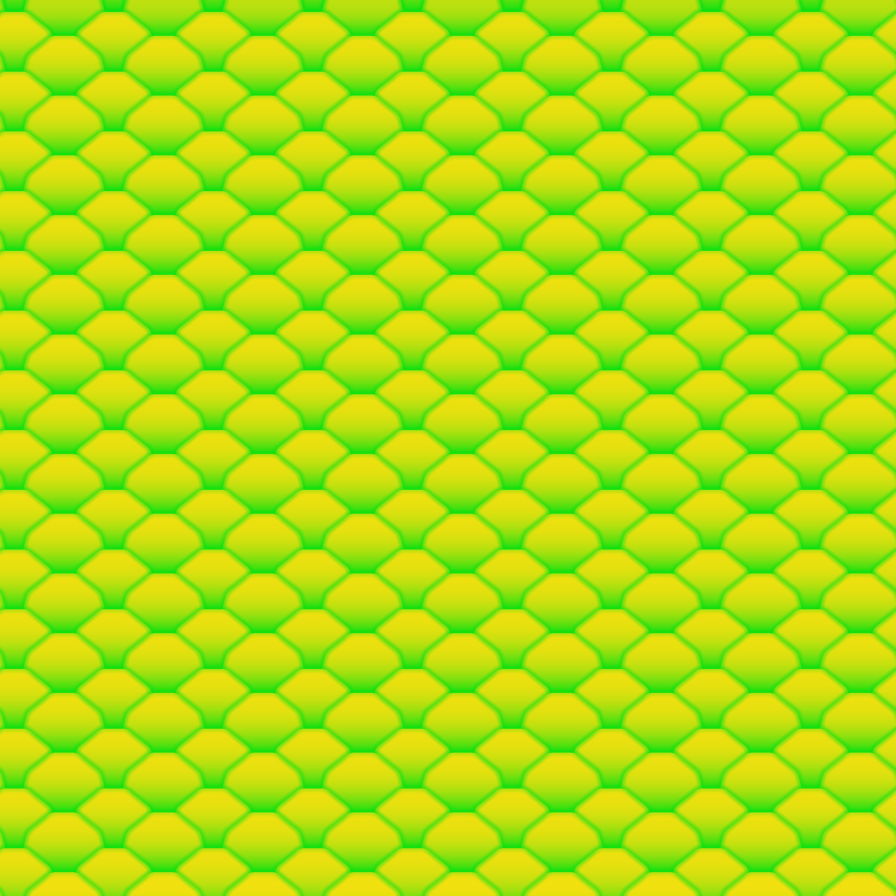
Reproduce this pattern procedurally as a WebGL 2 fragment shader.

```glsl
#version 300 es
precision highp float;
// Overlapping dome-shaped scales in two staggered families, yellow fading to green.

#define COLUMNS 9.0
#define ROWS 15.0
#define ORIGIN vec2(0.143, 0.2)   // first scale: centre from left, top from upper edge
#define STAGGER 0.4               // drop of the second family, in rows
#define ROW_HEIGHT 0.6            // row height in column widths
#define CORNER_ROUNDING 0.03
#define RIM_WIDTH 0.055
#define SHADOW_WIDTH 0.055
#define FADE_POWER 2.6

uniform vec2 u_resolution;
out vec4 fragColor;

const vec3 YELLOW = vec3(0.93, 0.88, 0.06);
const vec3 GREEN = vec3(0.06, 0.88, 0.06);

float smoothMax(float a, float b, float k) {
    float h = max(k - abs(a - b), 0.0) / k;
    return max(a, b) + 0.25 * h * h * k;
}

// Signed distance to a dome: flat top, sloped shoulders, steep sides.
// p.x is the distance from the axis, p.y the depth below the top.
float domeDistance(vec2 p) {
    float top = -p.y;
    float shoulder = dot(p - vec2(0.13, 0.0), vec2(0.631, -0.776));
    float side = dot(p - vec2(0.37, 0.195), vec2(0.972, -0.235));
    return smoothMax(smoothMax(top, shoulder, CORNER_ROUNDING), side, CORNER_ROUNDING);
}

// Yellowness of a scale: fades downwards and dims at its rim.
float scaleTone(vec2 p, float d) {
    float depth = clamp(p.y / ROW_HEIGHT, 0.0, 1.0);
    float body = 1.0 - pow(depth, FADE_POWER);
    float rimTone = mix(0.76, 0.5, smoothstep(0.08, 0.2, p.x));
    return body * mix(rimTone, 1.0, smoothstep(0.0, RIM_WIDTH, -d));
}

void main() {
    vec2 uv = gl_FragCoord.xy / u_resolution;
    vec2 grid = vec2(uv.x * COLUMNS, (1.0 - uv.y) * ROWS) - ORIGIN;
    float rowDepth = fract(grid.y);
    float softness = max(0.008, 0.7 * COLUMNS / u_resolution.x);

    // Paint the scales from back to front, each shading the one behind it.
    float tone = 0.0;
    for (int i = 0; i < 5; i++) {
        float family = float(i % 2);
        float depth = rowDepth + 1.0 - float(i / 2) - STAGGER * family;
        float x = abs(fract(grid.x + 0.5 * family + 0.5) - 0.5);
        vec2 p = vec2(x, depth * ROW_HEIGHT);
        float d = domeDistance(p);
        float shadow = mix(0.45, 1.0, smoothstep(0.0, SHADOW_WIDTH, d));
        float cover = 1.0 - smoothstep(-softness, softness, d);
        tone = mix(tone * shadow, scaleTone(p, d), cover);
    }

    // Slight tint at the lower and upper borders.
    tone += 0.06 * (1.0 - smoothstep(0.0, 0.03, uv.y));
    tone -= 0.1 * smoothstep(0.98, 1.0, uv.y);
    fragColor = vec4(mix(GREEN, YELLOW, max(tone, 0.0)), 1.0);
}
```
